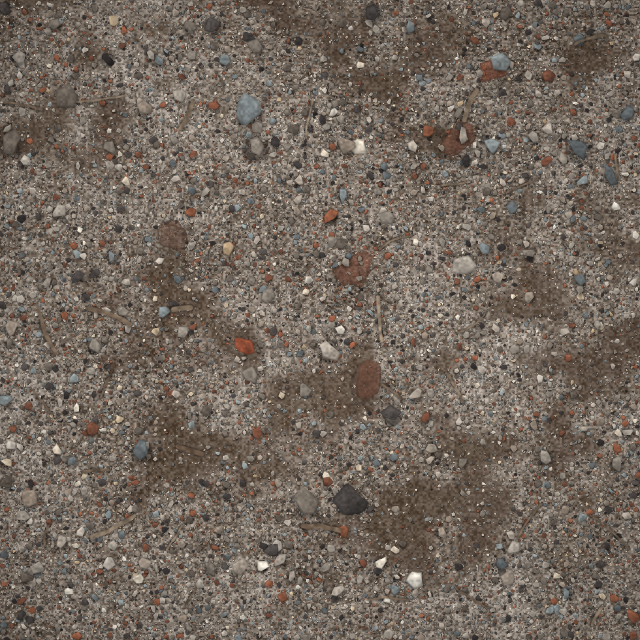
Reproduce this texture procedurally as a Shadertoy shader.

```glsl
// Trodden gravelly soil: grainy brown-grey earth with damp hollows, covered by
// layers of chipped stones from fine grit up to pebbles, plus brick shards and
// straws. Each layer is a jittered grid of random polygons with soft shadows.

vec4 hash4(vec2 p) {
    return fract(sin(dot(p, vec2(127.1, 311.7)) + vec4(0.0, 1.7, 3.1, 4.9)) * 43758.5453);
}

float noise(vec2 p) {
    vec2 i = floor(p), f = fract(p);
    f = f * f * (3.0 - 2.0 * f);
    float low = mix(hash4(i).x, hash4(i + vec2(1, 0)).x, f.x);
    float high = mix(hash4(i + vec2(0, 1)).x, hash4(i + vec2(1, 1)).x, f.x);
    return mix(low, high, f.y);
}

mat2 rotation(float a) {
    return mat2(cos(a), sin(a), -sin(a), cos(a));
}

// Bare, darker earth where few stones lie
float dampness(vec2 uv) {
    float n = 0.6 * noise(uv * 8.0 + 3.7) + 0.4 * noise(uv * 23.0);
    return smoothstep(0.56, 0.82, n);
}

vec3 stoneColor(float kind, float tone) {
    if (kind < 0.40) return mix(vec3(0.33, 0.30, 0.27), vec3(0.60, 0.57, 0.53), tone);
    if (kind < 0.60) return mix(vec3(0.50, 0.45, 0.40), vec3(0.69, 0.66, 0.62), tone);
    if (kind < 0.72) return mix(vec3(0.31, 0.33, 0.34), vec3(0.52, 0.55, 0.55), tone);
    if (kind < 0.85) return mix(vec3(0.16, 0.15, 0.15), vec3(0.31, 0.29, 0.28), tone);
    if (kind < 0.94) return mix(vec3(0.38, 0.25, 0.20), vec3(0.55, 0.34, 0.25), tone);
    return mix(vec3(0.64, 0.55, 0.43), vec3(0.78, 0.76, 0.72), tone);
}

// Distance to the centre of a chipped five-sided stone, in units of its outline
float chippedDistance(vec2 d, vec4 shape) {
    float flat5 = 0.0;
    for (int i = 0; i < 5; i++) {
        float k = float(i);
        float a = 1.257 * k + 0.9 * fract(shape.y * (k + 3.0) * 5.3);
        float reach = 0.65 + 0.6 * fract(shape.z * (k + 2.0) * 7.1);
        flat5 = max(flat5, dot(d, vec2(cos(a), sin(a))) / reach);
    }
    return mix(length(d), flat5, 0.85);
}

// One layer of stones: n cells across, share of filled cells, radius in cells
void scatterStones(inout vec3 col, vec2 uv, float n, float share, float radius, bool brick) {
    vec2 g = uv * n;
    float px = n / iResolution.y;
    float grain = noise(uv * 270.0) - 0.5;
    float mottle = noise(uv * 80.0) - 0.5;
    for (int y = -1; y <= 1; y++)
    for (int x = -1; x <= 1; x++) {
        vec2 cell = floor(g) + vec2(x, y);
        vec4 place = hash4(cell + n);
        if (place.x > share) continue;
        if (place.x > share * (1.0 - 0.75 * dampness(cell / n))) continue;
        vec4 shape = hash4(cell + n + 57.3);
        vec2 d = g - cell - 0.2 - 0.6 * place.yz;
        float size = radius * mix(0.55, 1.25, shape.x * shape.x);
        if (length(d) > 2.0 * size + px) continue;

        // Soft contact shadow, slightly below the stone
        float shade = smoothstep(1.4, 0.7, length(d + vec2(-0.05, 0.2) * size) / size);
        col *= 1.0 - (brick ? 0.1 : 0.32) * shade;

        vec2 q = rotation(6.283 * place.w) * d;
        q.y *= 1.0 + 0.9 * shape.w * shape.w;
        float dist = chippedDistance(q, shape) + size * (0.3 * mottle + 0.12 * grain);
        float cover = smoothstep(0.7 * px, -0.7 * px, dist - size);

        float kind = fract(shape.w * 17.3 + place.y * 5.1);
        float tone = fract(shape.x * 31.7 + place.z * 3.3);
        vec3 body = brick ? mix(vec3(0.33, 0.25, 0.21), vec3(0.52, 0.27, 0.19), tone)
                          : stoneColor(kind, tone);
        body *= 0.98 + 0.14 * dot(d, vec2(-0.4, 0.9)) / size;
        body *= 1.0 - 0.22 * smoothstep(0.75, 1.0, dist / size);
        body *= 1.0 + 0.3 * grain + 0.25 * mottle;
        col = mix(col, body, cover * (brick ? mix(0.5, 0.95, tone) : 0.93));
    }
}

// Short, slightly bent dry stalks
void scatterStraws(inout vec3 col, vec2 uv, float n, float share) {
    vec2 g = uv * n;
    float px = n / iResolution.y;
    for (int y = -1; y <= 1; y++)
    for (int x = -1; x <= 1; x++) {
        vec2 cell = floor(g) + vec2(x, y);
        vec4 place = hash4(cell + 211.0);
        if (place.x > share) continue;
        vec4 shape = hash4(cell + 307.0);
        vec2 d = rotation(6.283 * place.w) * (g - cell - 0.3 - 0.4 * place.yz);
        d.y += 1.6 * (shape.x - 0.5) * d.x * d.x + 0.03 * (noise(uv * 60.0) - 0.5);
        d.x -= clamp(d.x, -0.1 - 0.25 * shape.y, 0.1 + 0.25 * shape.y);
        float dist = length(d) - mix(0.012, 0.042, shape.z * shape.z);
        col *= 1.0 - 0.25 * smoothstep(0.04, 0.0, dist);
        vec3 straw = mix(vec3(0.32, 0.26, 0.21), vec3(0.54, 0.48, 0.41), shape.w);
        straw *= 0.75 + 0.5 * noise(uv * 150.0);
        col = mix(col, straw, 0.9 * smoothstep(px, -px, dist));
    }
}

void mainImage(out vec4 fragColor, in vec2 fragCoord) {
    vec2 uv = fragCoord / iResolution.y;

    // Earth: uneven broad tone, damp hollows, fine grain
    float broad = 0.4 * noise(uv * 5.0 + 9.0) + 0.3 * noise(uv * 15.0) + 0.3 * noise(uv * 42.0);
    float damp = dampness(uv);
    vec3 col = mix(vec3(0.32, 0.275, 0.235), vec3(0.57, 0.535, 0.50), broad);
    col = mix(col, vec3(0.29, 0.24, 0.20), 0.8 * damp);
    float grit = 0.65 * noise(uv * 340.0) + 0.35 * noise(uv * 160.0 + 5.0) - 0.5;
    col += grit * mix(0.44, 0.22, damp);

    // Fine grit, half-buried shards, then stones from small to large
    scatterStones(col, uv, 215.0, 0.60, 0.42, false);
    scatterStones(col, uv, 125.0, 0.46, 0.40, false);
    scatterStones(col, uv, 6.0, 0.26, 0.24, true);
    scatterStones(col, uv, 72.0, 0.32, 0.38, false);
    scatterStones(col, uv, 38.0, 0.20, 0.34, false);
    scatterStraws(col, uv, 9.0, 0.38);
    scatterStones(col, uv, 16.0, 0.17, 0.27, false);

    // Open up the tones and darken the corners
    col = (col - 0.37) * 1.2 + 0.43;
    vec2 c = fragCoord / iResolution.xy - 0.5;
    col *= 1.04 - 0.35 * dot(c, c);
    fragColor = vec4(clamp(col, 0.0, 1.0), 1.0);
}
```
